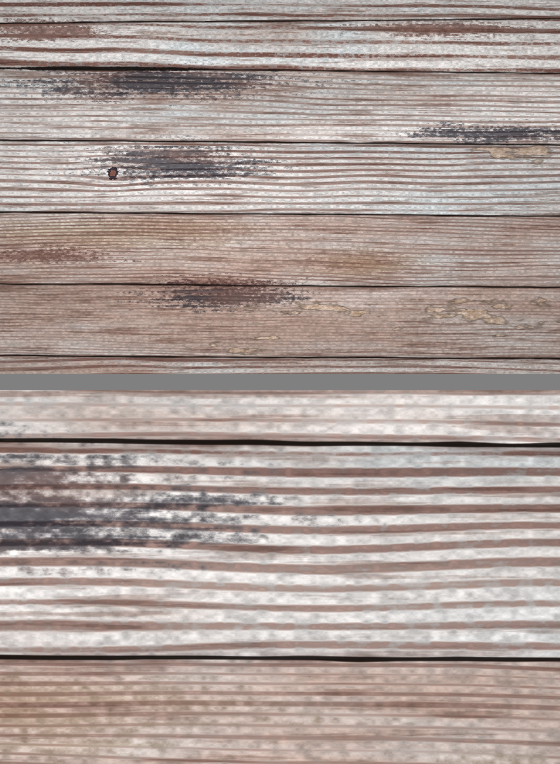
Top: the whole. Bottom: its middle third, enlarged.
Give the GLSL for this texture, as a Shadertoy shader.

```glsl
// Weathered horizontal planks: worn pale paint over brown grain, dark stains, a knot and open seams.
#define SEAM_BASE 0.049
#define SEAM_PITCH 0.1924
#define SEAM_WIDTH 0.0019
#define GRAIN_WARP 0.032
#define PAINT vec3(0.835, 0.82, 0.81)
#define WORN vec3(0.70, 0.605, 0.56)
#define BROWN vec3(0.40, 0.265, 0.235)
#define OCHRE vec3(0.76, 0.59, 0.44)
#define SOOT vec3(0.15, 0.14, 0.17)
#define GAP vec3(0.08, 0.06, 0.05)
#define KNOT vec2(0.302, 0.537)

// Per plank, from the bottom: grain lines per canvas height, line strength, wear.
const vec3 PLANKS[7] = vec3[7](
    vec3(52.0, 0.85, 0.25), vec3(125.0, 0.42, 0.62), vec3(112.0, 0.62, 0.42),
    vec3(57.0, 0.78, -0.05), vec3(72.0, 0.60, 0.10), vec3(29.0, 1.00, 0.0),
    vec3(38.0, 0.95, 0.05));

// Blemishes: centre and half size.
const vec4 STAINS[4] = vec4[4](
    vec4(0.42, 0.777, 0.38, 0.042), vec4(0.47, 0.562, 0.25, 0.054),
    vec4(1.36, 0.640, 0.25, 0.028), vec4(0.59, 0.212, 0.21, 0.044));
const vec4 BARE[4] = vec4[4](
    vec4(0.11, 0.918, 0.18, 0.028), vec4(1.18, 0.922, 0.24, 0.022),
    vec4(0.12, 0.316, 0.20, 0.024), vec4(0.58, 0.246, 0.19, 0.018));
const vec4 FLAKES[4] = vec4[4](
    vec4(1.29, 0.160, 0.20, 0.038), vec4(1.42, 0.594, 0.11, 0.018),
    vec4(0.86, 0.172, 0.13, 0.014), vec4(0.70, 0.085, 0.12, 0.018));

float hash(vec2 p) {
    vec3 q = fract(vec3(p.xyx) * 0.1031);
    q += dot(q, q.yzx + 33.33);
    return fract((q.x + q.y) * q.z);
}

float noise(vec2 p) {
    vec2 i = floor(p), f = fract(p);
    f = f * f * (3.0 - 2.0 * f);
    return mix(mix(hash(i), hash(i + vec2(1, 0)), f.x),
               mix(hash(i + vec2(0, 1)), hash(i + vec2(1, 1)), f.x), f.y);
}

float fbm(vec2 p) {
    float sum = 0.0, amp = 0.53;
    for (int i = 0; i < 4; i++) {
        sum += amp * noise(p);
        p = p * 2.03 + 17.3;
        amp *= 0.5;
    }
    return sum;
}

// Ellipse with a ragged edge.
float blotch(vec2 p, vec4 e, float ragged) {
    float d = length((p - e.xy) / e.zw) + ragged;
    return 1.0 - smoothstep(0.3, 1.1, d);
}

void mainImage(out vec4 fragColor, in vec2 fragCoord) {
    vec2 p = fragCoord / iResolution.y;
    float px = 1.0 / iResolution.y;

    // Slightly tilted seams; the uppermost plank is cut off early.
    float y = p.y + p.x * mix(0.005, 0.0105, p.y);
    y += 0.003 * (noise(vec2(p.x * 3.0, p.y * 4.0)) - 0.5);
    float row = (y - SEAM_BASE) / SEAM_PITCH;
    float topSeam = 0.9375 + 0.019 * p.x;
    float board = y > topSeam ? 5.0 : clamp(floor(row), -1.0, 4.0);
    float seam = min(abs(row - clamp(round(row), 0.0, 4.0)) * SEAM_PITCH, abs(y - topSeam));
    vec3 plank = PLANKS[int(board) + 1];
    vec2 g = p + vec2(board * 7.31 + 20.0, board * 3.17 + 20.0);

    // Shared noise: long fibres, broad wear and fine grit.
    float fibre = fbm(g * vec2(9.0, 150.0));
    float broad = fbm(g * vec2(2.0, 9.0));
    float grit = fbm(g * vec2(130.0, 210.0));

    // Painted surface, warm where worn and cool where intact.
    float wear = smoothstep(0.42, 0.92, 0.75 * broad + 0.25 * fibre + 0.45 * plank.z);
    vec3 col = mix(PAINT, WORN, wear);
    float cool = smoothstep(0.45, 0.7, noise(g * vec2(2.0, 9.0))) * (1.0 - wear);
    col = mix(col, col * vec3(0.95, 0.99, 1.01), cool);

    // Grain lines, bent around the knot and broken by wear.
    vec2 k = p - KNOT;
    float bend = -0.7 * k.y * exp(-dot(k * vec2(12.0, 28.0), k * vec2(12.0, 28.0)));
    float warp = GRAIN_WARP * (noise(g * vec2(1.3, 7.0)) + 0.2 * noise(g * vec2(5.0, 22.0)));
    float phase = (y + bend + warp) * plank.x;
    float d = abs(fract(phase) - 0.5) * 2.0;
    float soft = 0.10 + 0.9 * plank.x * px;
    float lane = noise(vec2(g.x * 2.2, floor(phase) * 1.7));
    float width = 0.10 + 0.42 * lane + 0.25 * (grit - 0.5);
    float line = 1.0 - smoothstep(width - soft, width + soft, d);
    line *= plank.y * smoothstep(0.2, 0.58, 0.45 * grit + 0.3 * fibre + 0.25 * lane);
    col = mix(col, mix(BROWN, WORN * 0.85, 0.7 * noise(g * vec2(3.0, 30.0))), line);
    col = mix(col, col * vec3(0.74, 0.68, 0.66), 0.6 * smoothstep(0.56, 0.75, fibre));

    // Olive tints, bare wood, flaked paint and soot.
    float ragged = (0.6 * fibre + 0.4 * grit - 0.5) * 2.4;
    float olive = blotch(p, vec4(0.30, 0.375, 0.40, 0.050), ragged)
                + blotch(p, vec4(0.96, 0.297, 0.16, 0.040), ragged);
    col = mix(col, col * vec3(0.87, 0.80, 0.70), 0.65 * min(olive, 1.0));
    float peel = (fbm(g * vec2(18.0, 50.0)) - 0.42) * 4.5;
    for (int i = 0; i < 4; i++) {
        col = mix(col, mix(BROWN, WORN, 0.4 * grit), 0.75 * blotch(p, BARE[i], ragged));
        float flake = blotch(p, FLAKES[i], peel);
        col = mix(col, mix(OCHRE, PAINT, 0.8 * grit), 0.7 * flake);
        col *= 1.0 - 0.9 * flake * (1.0 - flake);
        float stain = blotch(p, STAINS[i], ragged);
        vec3 dirt = mix(SOOT, BROWN, 0.6 * smoothstep(0.4, 0.65, fbm(g * vec2(6.0, 25.0))));
        col = mix(col, dirt, stain * (0.68 + 0.3 * line));
    }

    // Knot: dark rim around a reddish core.
    float r = length(k * vec2(1.15, 0.85)) + 0.012 * (grit - 0.5);
    col = mix(col, BROWN * 1.3, 1.0 - smoothstep(0.009, 0.016, r));
    col = mix(col, SOOT, 0.85 * (1.0 - smoothstep(0.002, 0.005, abs(r - 0.012))));

    // Uneven tone, grit, seams and darkened corners.
    col *= 1.0 + 0.16 * (noise(g * vec2(1.4, 8.0)) - 0.5);
    col *= 1.0 + 0.42 * (grit - 0.5);
    col = mix(col, BROWN * 0.8, 0.6 * exp(-seam * 190.0) * smoothstep(0.3, 0.6, fibre));
    float gap = SEAM_WIDTH * (0.45 + 1.0 * noise(vec2(p.x * 22.0, board)));
    gap += 0.004 * blotch(vec2(p.x, y), vec4(0.28, 0.817, 0.28, 0.03), ragged * 0.5);
    col = mix(col, GAP, 0.92 * (1.0 - smoothstep(gap - px, gap + px, seam)));
    vec2 c = fragCoord / iResolution.xy - 0.5;
    col *= 1.04 - 0.36 * dot(c, c);
    fragColor = vec4(clamp(col, 0.0, 1.0), 1.0);
}
```
